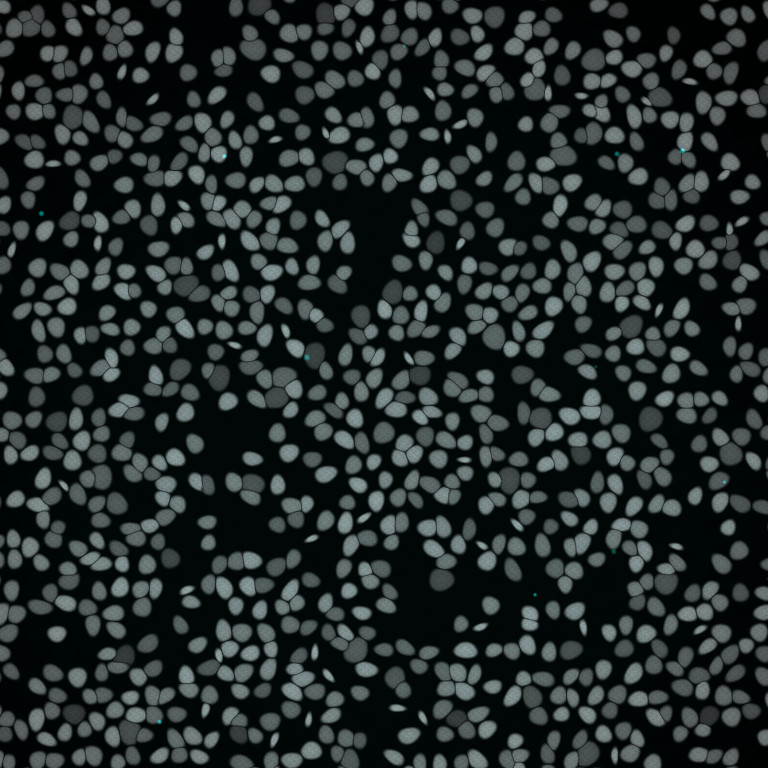
Give the GLSL for this pattern, as a WebGL 2 fragment shader.

```glsl
#version 300 es
precision highp float;
// Field of softly lit grey-teal cell nuclei scattered on near-black.
// A staggered, jittered cellular grid places one warped ellipse per cell;
// layered sines thin out the crowd and mottle each nucleus.

uniform vec2 u_resolution;
out vec4 fragColor;

const float GRID = 36.0;          // cells across the canvas
const float EDGE = 0.0027;        // half width of the soft rim, canvas units
const vec3 NUCLEUS_TINT = vec3(0.885, 1.0, 1.0);
const vec3 GREY_TINT = vec3(0.95, 0.98, 0.98);
const vec3 BACKDROP = vec3(0.002, 0.021, 0.021);
const vec3 SPECK_CYAN = vec3(0.0, 0.55, 0.55);

struct Nucleus {
  float nearest;   // normalised distance: 1.0 on the outline
  float second;    // the same for the runner-up
  float radius;    // mean radius in cells
  float tone;      // brightness
};

vec3 hash3(vec2 cell, float seed) {
  vec3 p = fract(vec3(cell.xyx + seed) * vec3(0.1031, 0.1030, 0.0973));
  p += dot(p, p.yxz + 33.33);
  return fract((p.xxy + p.yzz) * p.zyx);
}

// Sum of rotated, mutually bent sines, roughly -1 to 1.
float layeredSines(vec2 p) {
  float sum = 0.0;
  float weight = 0.5;
  for (int i = 0; i < 4; i++) {
    sum += weight * sin(p.x + 1.3 * sin(p.y)) * cos(p.y - 0.7 * sin(p.x));
    p = mat2(0.8, 0.6, -0.6, 0.8) * p * 1.7 + 2.4;
    weight *= 0.65;
  }
  return sum;
}

// Normalised distance to an ellipse with a slightly lumpy outline.
float lumpyEllipse(vec2 p, vec2 axes, float angle, float phase) {
  float c = cos(angle), s = sin(angle);
  vec2 q = mat2(c, -s, s, c) * p / axes;
  float a = atan(q.y, q.x + 1e-5);
  float lumps = 0.045 * sin(2.0 * a + phase) + 0.05 * sin(3.0 * a + 2.0 * phase);
  return length(q) / (1.0 + lumps);
}

// Nearest and second nearest nucleus around p, given in cell units.
Nucleus findNucleus(vec2 p) {
  Nucleus found = Nucleus(9.0, 9.0, 0.4, 0.0);
  for (int j = -1; j <= 1; j++) {
    float row = floor(p.y) + float(j);
    float stagger = 0.5 * mod(row, 2.0);
    for (int i = -1; i <= 1; i++) {
      vec2 cell = vec2(floor(p.x - stagger) + float(i), row);
      vec3 place = hash3(cell, 11.0);
      vec3 form = hash3(cell, 57.0);
      vec3 kind = hash3(cell, 93.0);
      vec2 center = cell + 0.5 + vec2(stagger, 0.0) + 0.66 * (place.xy - 0.5);

      float crowd = layeredSines(center / GRID * 11.0 + 1.7);
      if (place.z > clamp(0.80 + 0.5 * crowd, 0.42, 0.99)) continue;

      // Most are plump ovals; a few are large and dim, or small bright slivers.
      float radius = mix(0.35, 0.45, form.x);
      float stretch = mix(1.02, 1.27, form.y);
      float tone = mix(0.31, 0.53, kind.y);
      if (kind.x < 0.05) { radius *= 1.27; tone *= 0.68; stretch = 1.08; }
      else if (kind.x > 0.95) { radius *= 0.57; tone = 0.55; stretch = 1.45; }

      vec2 axes = radius * vec2(stretch, 1.0 / stretch);
      float d = lumpyEllipse(p - center, axes, 6.2832 * form.z, 6.2832 * kind.z);
      if (d < found.nearest) {
        found = Nucleus(d, found.nearest, radius, tone);
      } else {
        found.second = min(found.second, d);
      }
    }
  }
  return found;
}

// Sparse cyan dots on a coarse grid.
float specks(vec2 uv, float grid) {
  vec2 cell = floor(uv * grid);
  vec3 h = hash3(cell, 29.0);
  vec2 center = (cell + 0.2 + 0.6 * h.xy) / grid;
  float size = mix(0.002, 0.0042, h.x);
  float dotMask = 1.0 - smoothstep(0.3 * size, 1.3 * size, length(uv - center));
  return dotMask * step(0.92, h.z) * mix(0.3, 1.0, h.y);
}

void main() {
  vec2 uv = gl_FragCoord.xy / min(u_resolution.x, u_resolution.y);
  Nucleus n = findNucleus(uv * GRID);

  // Soft outline, with a darker seam where two nuclei touch.
  float rim = (n.nearest - 1.0) * n.radius / GRID;
  float mask = 1.0 - smoothstep(-EDGE, EDGE, rim);
  float seam = mix(0.55, 1.0, smoothstep(0.0, 0.28, n.second - n.nearest));
  float mottle = 1.0 + 0.11 * layeredSines(uv * 620.0);
  float dome = 1.06 - 0.16 * n.nearest * n.nearest;

  // Light falls off from slightly below the middle and loses its teal cast.
  float falloff = smoothstep(0.25, 0.8, length(uv - vec2(0.48, 0.42)));
  vec3 tint = mix(NUCLEUS_TINT, GREY_TINT, 0.8 * falloff);
  float light = n.tone * mix(1.08, 0.84, falloff);

  float haze = 1.0 + 0.25 * layeredSines(uv * 90.0);
  vec3 color = BACKDROP * haze * mix(1.2, 0.25, falloff);
  color = mix(color, tint * light * mottle * dome * seam, mask);
  color += SPECK_CYAN * specks(uv, 12.0);
  fragColor = vec4(color, 1.0);
}
```
